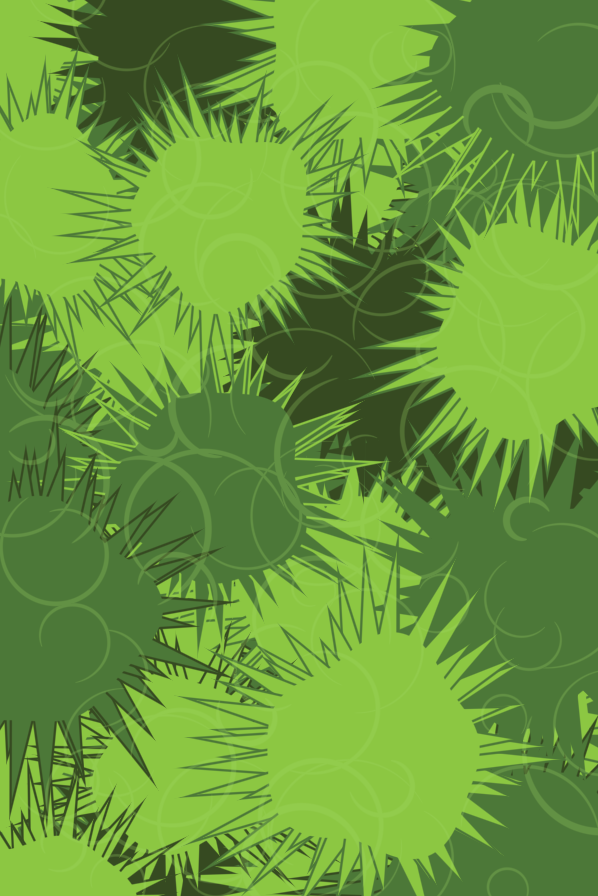
Reproduce this pattern procedurally as a Shadertoy shader.

```glsl
// Overlapping spiky foliage tufts in flat greens, with pale translucent curls on top.

const float TAU = 6.2831853;
const vec3 LEAF  = vec3(0.55, 0.78, 0.26);
const vec3 MOSS  = vec3(0.30, 0.47, 0.22);
const vec3 SHADE = vec3(0.21, 0.29, 0.13);
const vec3 CURL  = vec3(0.63, 0.85, 0.40);
const int TUFTS = 28;
const int CURLS = 88;
const float BLADES = 48.0;

vec3 hash3(vec2 p) {
    vec3 q = fract(vec3(p.xyx) * vec3(0.1031, 0.1030, 0.0973));
    q += dot(q, q.yxz + 33.33);
    return fract((q.xxy + q.yzz) * q.zyx);
}

// Evenly spread points in the unit square
vec2 spread(float i) {
    return fract(0.5 + i * vec2(0.7549, 0.5698));
}

float cover(float d, float soft) {
    return 1.0 - smoothstep(-soft, soft, d);
}

// Signed distance to a long tapering blade; along and across are local axes
float bladeDistance(float along, float across, float base, float tip, float halfWidth) {
    return abs(across) - halfWidth * (tip - along) / (tip - base);
}

// Uneven outline of a tuft, so that it does not read as a disc
float lobes(float angle, float seed) {
    return 0.55 * sin(angle * 3.0 + seed * 2.0) + 0.45 * sin(angle * 5.0 - seed * 3.1);
}

// Paints one tuft: a ring of outlined blades around a solid core
vec3 paintTuft(vec3 col, vec2 p, float radius, float seed, vec3 fill, vec3 line, float soft) {
    float r = length(p);
    if (r > radius * 2.4) return col;
    float angle = atan(p.y, p.x);
    float slice = TAU / BLADES;
    float cell = floor(angle / slice);
    float base = radius * 0.6;
    float stroke = 0.0013;
    for (float j = -4.0; j <= 4.0; j++) {
        float k = cell + j;
        vec3 h = hash3(vec2(mod(k, BLADES) + 3.0, seed * 7.3 + 11.0));
        float a = (k + 0.5 + 1.2 * (h.x - 0.5)) * slice;
        vec2 dir = vec2(cos(a), sin(a));
        float along = dot(p, dir);
        float across = dot(p, vec2(-dir.y, dir.x));
        float lean = (h.z - 0.5) * 0.25 + 0.14 * sin(a * 2.0 + seed * 1.7);
        across -= lean * (along - base);
        float tip = radius * (1.12 + 0.16 * lobes(a, seed) + h.y * 0.62);
        float d = bladeDistance(along, across, base, tip, radius * 0.125);
        col = mix(col, line, cover(d - stroke, soft));
        col = mix(col, fill, cover(d + stroke, soft));
    }
    float core = radius * (0.93 + 0.13 * lobes(angle, seed));
    return mix(col, fill, cover(r - core, soft));
}

// Tone of a tuft: 0 leaf, 1 moss, 2 shade
int tuftTone(int i, vec2 unit) {
    bool mossy = abs(unit.y - 0.42 - 0.25 * unit.x) < 0.22;
    bool accent = (i % 14) % 4 == 1;
    bool inHollow = distance(unit, vec2(0.68, 0.56)) < 0.15;
    if (inHollow || (accent && !mossy && i < TUFTS / 2)) return 2;
    return mossy != accent ? 1 : 0;
}

vec3 outlineColor(int tone, vec3 fill, float pick) {
    if (tone == 0) return pick < 0.35 ? fill : (pick < 0.75 ? MOSS : SHADE);
    if (tone == 1) return pick < 0.35 ? fill : (pick < 0.80 ? SHADE : LEAF);
    return pick < 0.75 ? fill : LEAF;
}

// Coverage of a tapered spiral arc
float curl(vec2 p, float radius, float start, float span, float width, float soft) {
    float t = fract((atan(p.y, p.x) - start) / TAU) / span;
    if (t > 1.0) return 0.0;
    float taper = sqrt(sin(t * 0.5 * TAU));
    float d = abs(length(p) - radius * (1.0 - 0.35 * t)) - width * taper;
    return cover(d, soft) * smoothstep(0.0, 0.2, taper);
}

void mainImage(out vec4 fragColor, in vec2 fragCoord) {
    vec2 uv = fragCoord / iResolution.y;
    vec2 size = vec2(iResolution.x / iResolution.y, 1.0);
    float soft = 0.9 / iResolution.y;
    vec3 col = MOSS;

    // Tufts, back to front
    for (int i = 0; i < TUFTS; i++) {
        float seed = float(i);
        vec3 h = hash3(vec2(seed + 1.0, 4.7));
        vec2 unit = spread(seed);
        vec2 center = mix(vec2(-0.05), size + 0.05, unit) + (h.xy - 0.5) * 0.04;
        int tone = tuftTone(i, unit);
        vec3 fill = tone == 0 ? LEAF : (tone == 1 ? MOSS : SHADE);
        vec3 line = outlineColor(tone, fill, h.z);
        float radius = mix(0.098, 0.128, h.y) * (tone == 1 ? 1.06 : 1.0);
        col = paintTuft(col, uv - center, radius, seed, fill, line, soft);
    }

    // Pale curls
    float glow = 0.0;
    for (int i = 0; i < CURLS; i++) {
        vec3 h = hash3(vec2(float(i) + 9.0, 21.3));
        vec3 g = hash3(vec2(float(i) + 5.0, 57.1));
        vec2 center = spread(float(i) + 0.37) * size + (h.xy - 0.5) * 0.12;
        float radius = mix(0.025, 0.105, h.z);
        float width = mix(0.0014, 0.0046, g.z * g.z);
        glow = max(glow, curl(uv - center, radius, g.x * TAU, mix(0.45, 0.97, g.y), width, soft));
    }
    col = mix(col, CURL, 0.26 * glow);
    fragColor = vec4(col, 1.0);
}
```
